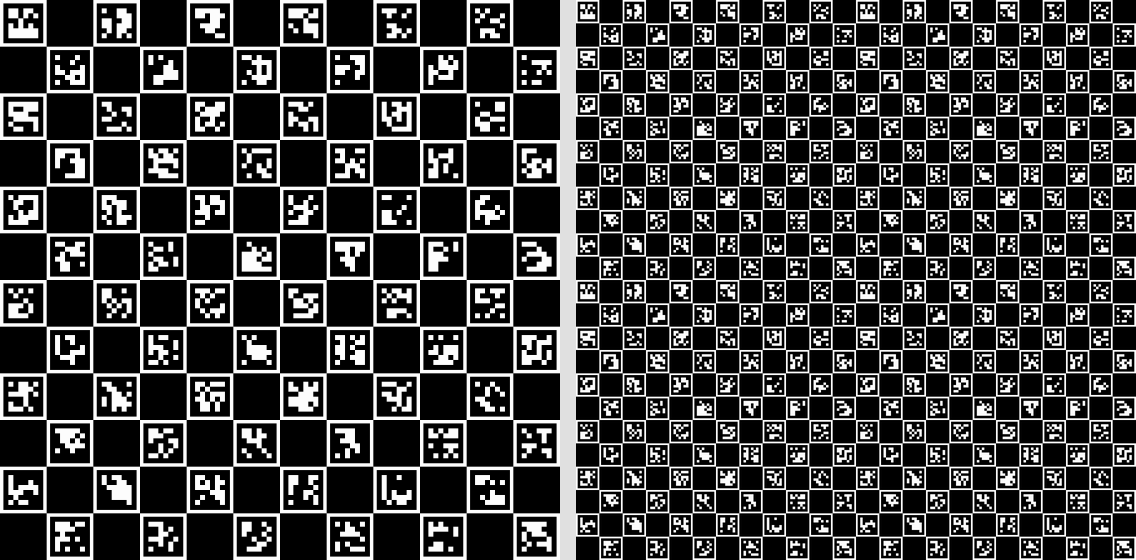
Left: one tile. Right: repeated 2 by 2.
This pattern is drawn by a Shadertoy shader. Its source:

```glsl
// Checkerboard of black squares and white-framed square tags, each with its own random grid of bits.

#define CELLS 12.0        // cells across and down, even so the checker wraps
#define BITS 6.0          // data bits along a tag side
#define FRAME 0.073       // white frame width, in cells
#define FILL 0.49         // share of white bits
#define CORNER_FILL 0.9   // share of tags whose top-left bit is white
#define SEED 3.7
#define WHITE 0.99

float hash(vec2 p) {
    return fract(sin(dot(p, vec2(127.1, 311.7)) + SEED) * 43758.5453);
}

// One bit of a tag; the ring outside the data grid is black.
float tagBit(vec2 cell, vec2 bit) {
    if (min(bit.x, bit.y) < 0.0 || max(bit.x, bit.y) >= BITS) return 0.0;
    bool topLeft = bit == vec2(0.0, BITS - 1.0);
    return step(hash(mod(cell, CELLS) * BITS + bit), topLeft ? CORNER_FILL : FILL);
}

// Bit grid averaged over a pixel; p and width are in bits.
float tagBits(vec2 cell, vec2 p, vec2 width) {
    vec2 base = floor(p - 0.5);
    vec2 blend = clamp((p - base - 1.0) / width + 0.5, 0.0, 1.0);
    vec2 e = vec2(1.0, 0.0);
    float lower = mix(tagBit(cell, base), tagBit(cell, base + e.xy), blend.x);
    float upper = mix(tagBit(cell, base + e.yx), tagBit(cell, base + e.xx), blend.x);
    return mix(lower, upper, blend.y);
}

void mainImage(out vec4 fragColor, in vec2 fragCoord) {
    vec2 grid = fragCoord / iResolution.xy * CELLS;
    vec2 pixel = CELLS / iResolution.xy;
    vec2 cell = floor(grid);
    vec2 local = grid - cell;
    vec2 edge = 0.5 - abs(local - 0.5);

    // Smoothed checker: tags sit on odd cells
    float isTag = mod(cell.x + cell.y, 2.0);
    vec2 wave = 2.0 * clamp(edge / pixel + 0.5, 0.0, 1.0) - 1.0;
    float checker = 0.5 + (isTag - 0.5) * wave.x * wave.y;

    // Black field inside the white frame
    vec2 inside = clamp((edge - FRAME) / pixel + 0.5, 0.0, 1.0);
    float field = inside.x * inside.y;

    // Data bits, one bit in from the field's rim
    float bitSize = (1.0 - 2.0 * FRAME) / (BITS + 2.0);
    float bits = tagBits(cell, (local - FRAME) / bitSize - 1.0, pixel / bitSize);

    float light = checker + isTag * (bits - field);
    fragColor = vec4(vec3(WHITE * clamp(light, 0.0, 1.0)), 1.0);
}
```
